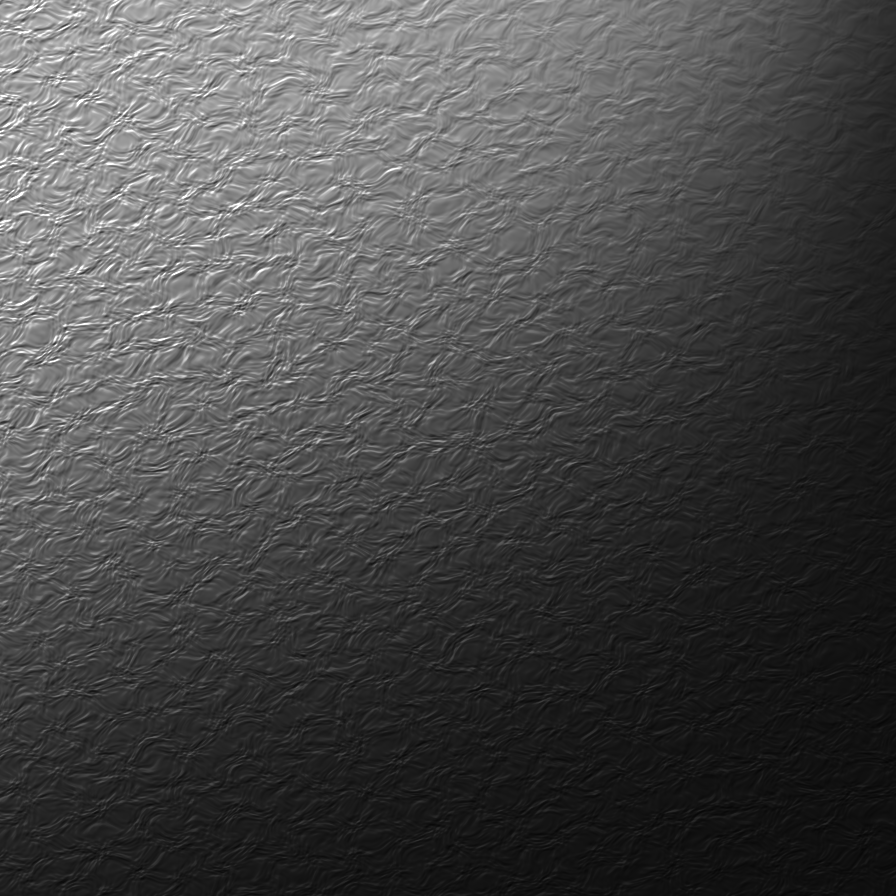
Reproduce this texture procedurally as a three.js fragment shader.

```glsl
varying vec2 vUv;

#define GRAIN_SCALE vec2(50.0, 68.0)
#define GRAIN_TILT 0.14
#define WARP_AMOUNT 0.9
#define RELIEF_STRENGTH 1.3
#define LIGHT_STEP vec2(-0.0006, 0.0012)
#define SHADOW_LEVEL 0.05
#define LIGHT_RANGE 0.61
#define GLINT_STRENGTH 1.2

vec2 hashGradient(vec2 cell) {
  vec3 h = fract(cell.xyx * vec3(0.1031, 0.1030, 0.0973));
  h += dot(h, h.yzx + 33.33);
  float angle = 6.28318 * fract((h.x + h.y) * h.z);
  return vec2(cos(angle), sin(angle));
}

float gradientNoise(vec2 p) {
  vec2 cell = floor(p);
  vec2 f = fract(p);
  vec2 w = f * f * f * (f * (f * 6.0 - 15.0) + 10.0);
  float a = dot(hashGradient(cell), f);
  float b = dot(hashGradient(cell + vec2(1.0, 0.0)), f - vec2(1.0, 0.0));
  float c = dot(hashGradient(cell + vec2(0.0, 1.0)), f - vec2(0.0, 1.0));
  float d = dot(hashGradient(cell + 1.0), f - 1.0);
  return mix(mix(a, b, w.x), mix(c, d, w.x), w.y);
}

// Pebbled surface; sharpness weights the finer octaves
float surfaceHeight(vec2 uv, float sharpness) {
  vec2 p = vec2(uv.x, uv.y - uv.x * GRAIN_TILT) * GRAIN_SCALE + 40.0;
  vec2 warp = vec2(gradientNoise(p * 0.55 + 7.3), gradientNoise(p * 0.55 + 91.7));
  p += WARP_AMOUNT * warp;
  float height = 0.0;
  float amplitude = 0.8;
  for (int i = 0; i < 3; i++) {
    height += amplitude * gradientNoise(p);
    p = mat2(1.75, 0.55, -0.55, 1.75) * p + 19.1;
    amplitude *= 0.65 * sharpness;
  }
  return height;
}

// Broad light falling off toward the lower right
float softLight(vec2 uv) {
  float falloff = 5.4 * (uv.y - 0.38) - 2.2 * uv.x - 2.4 * uv.x * uv.x * uv.x * uv.y;
  return SHADOW_LEVEL + LIGHT_RANGE / (1.0 + exp(-falloff));
}

void main() {
  // Crisp focus at the left and bottom, soft at the upper right
  float blur = smoothstep(0.8, 1.9, vUv.x * 0.8 + vUv.y);
  float sharpness = mix(1.1, 0.6, blur);

  // Slope facing the light
  float slope = surfaceHeight(vUv, sharpness) - surfaceHeight(vUv + LIGHT_STEP, sharpness);
  float relief = slope * RELIEF_STRENGTH * mix(1.1, 0.75, blur);

  // Grain shading, with brighter glints on steep lit edges
  float light = softLight(vUv);
  float glint = GLINT_STRENGTH * max(relief - 0.12, 0.0) * (1.0 - blur);
  float shade = light * (1.0 + clamp(relief, -0.6, 0.6) + glint);
  gl_FragColor = vec4(vec3(clamp(shade, 0.0, 1.0)), 1.0);
}
```
